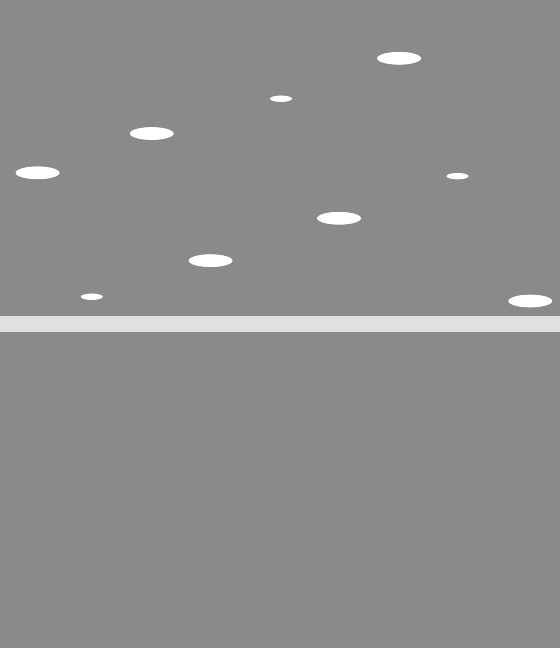
Top: the whole. Bottom: its middle third, enlarged.
Give the GLSL for this background, as a Shadertoy shader.

```glsl
// Sparse flat white ellipses in two sizes scattered over plain grey.

vec2 hash2(float n) {
    vec3 p = fract(vec3(n + 1.0) * vec3(0.1031, 0.1030, 0.0973));
    p += dot(p, p.yzx + 33.33);
    return fract((p.xx + p.yz) * p.zy);
}

// Approximate signed distance to an axis-aligned ellipse
float ellipseDistance(vec2 p, vec2 radii) {
    float k = length(p / radii);
    float slope = length(p / (radii * radii));
    return k * (k - 1.0) / max(slope, 1e-4);
}

void mainImage(out vec4 fragColor, in vec2 fragCoord) {
    vec2 uv = fragCoord / iResolution.y;
    float aspect = iResolution.x / iResolution.y;
    float pixel = 1.0 / iResolution.y;
    float nearest = 1e3;

    // One ellipse per column, heights spread by a fractional step
    for (int i = 0; i < 9; i++) {
        float column = float(i);
        vec2 jitter = hash2(column) - 0.5;
        vec2 center = vec2(
            aspect * (column + 0.5 + 0.3 * jitter.x) / 9.0,
            0.04 + 0.9 * fract(0.45 + 0.57 * column) + 0.02 * jitter.y);
        float size = i % 3 == 1 ? 0.5 : 1.0;
        nearest = min(nearest, ellipseDistance(uv - center, size * vec2(0.0694, 0.0203)));
    }

    float coverage = 1.0 - smoothstep(-0.5 * pixel, 0.5 * pixel, nearest);
    fragColor = vec4(vec3(mix(0.54, 1.0, coverage)), 1.0);
}
```
